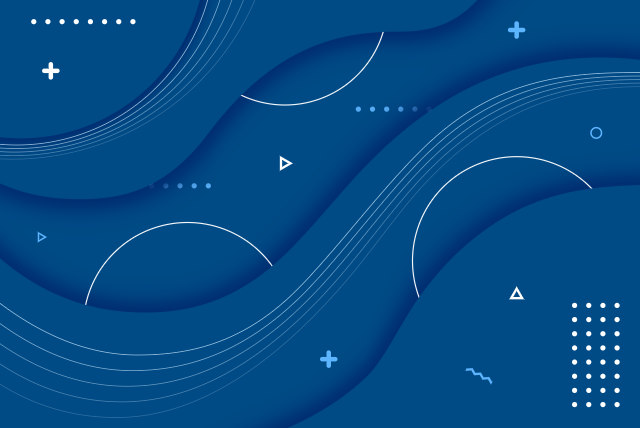
Give the GLSL for this background, as a WebGL 2 fragment shader.

```glsl
#version 300 es
precision highp float;
// Flat blue waves with soft shadows, thin contour lines and small geometric ornaments.
uniform vec2 u_resolution;
out vec4 outColor;

const vec3 BASE = vec3(0.0, 0.29, 0.52);
const vec3 SHADE = vec3(0.0, 0.175, 0.44);
const vec3 SKY = vec3(0.37, 0.71, 1.0);
const vec3 WHITE = vec3(1.0);

float unit; // size of one pixel on a canvas 768 units wide

float ink(float d) { return clamp(0.5 - d / unit, 0.0, 1.0); }
float stroke(float d, float halfWidth) { return ink(abs(d) - halfWidth); }

// Cubic Hermite curve; each knot holds x, y and slope
float wave(float x, vec3 k[5]) {
  int i = 0;
  while (i < 3 && x > k[i + 1].x) i++;
  vec3 a = k[i], b = k[i + 1];
  float h = b.x - a.x, t = (x - a.x) / h, rise = b.y - a.y;
  float c3 = h * (a.z + b.z) - 2.0 * rise;
  float c2 = 3.0 * rise - h * (2.0 * a.z + b.z);
  return a.y + t * (h * a.z + t * (c2 + t * c3));
}

// Approximate signed distance, positive below the wave
float waveDistance(vec2 p, vec3 k[5]) {
  float slope = 0.5 * (wave(p.x + 1.0, k) - wave(p.x - 1.0, k));
  return (p.y - wave(p.x, k)) / sqrt(1.0 + slope * slope);
}

// Soft shadow on the outer side of an edge
float shadow(float d, float spread) {
  return 0.9 * ink(-d) * exp(-0.5 * d * d / (spread * spread));
}

float circle(vec2 p, vec2 center, float radius) { return length(p - center) - radius; }

float dots(vec2 p, vec2 first, vec2 count) {
  vec2 id = clamp(round((p - first) / 17.0), vec2(0.0), count - 1.0);
  return ink(circle(p, first + 17.0 * id, 3.1));
}

float plusSign(vec2 p) {
  p = abs(p);
  if (p.y > p.x) p = p.yx;
  return ink(length(vec2(max(p.x - 7.8, 0.0), p.y)) - 2.7);
}

// Triangle pointing along +x, sized by its inner radius
float triangle(vec2 p, float radius) {
  return max(0.866 * abs(p.y) + 0.5 * p.x, -p.x) - radius;
}

float zigzag(vec2 p) {
  vec2 along = normalize(vec2(30.0, 16.0));
  vec2 q = vec2(dot(p, along), dot(p, vec2(-along.y, along.x)));
  float ridge = 7.0 * abs(fract(q.x / 11.3) - 0.5) - 1.75;
  float d = abs(q.y + ridge) * 0.8;
  return ink(max(d - 1.3, abs(q.x) - 17.5));
}

void main() {
  unit = 768.0 / u_resolution.x;
  vec2 p = vec2(gl_FragCoord.x, u_resolution.y - gl_FragCoord.y) * unit;
  vec3 color = BASE;

  // Layer edges, positive outside each layer
  float upper = waveDistance(p, vec3[5](vec3(0, 220, 0.45), vec3(95, 239, 0),
    vec3(250, 160, -1.33), vec3(475, 38, 0), vec3(580, -8, -1.2)));
  float middle = -waveDistance(p, vec3[5](vec3(0, 310, 0.85), vec3(175, 375, 0),
    vec3(327, 319, -0.85), vec3(440, 198, -1.03), vec3(720, 69, 0)));
  float lower = -waveDistance(p, vec3[5](vec3(340, 516, -0.45), vec3(440, 452, -0.95),
    vec3(502, 358, -1.4), vec3(600, 264, -0.62), vec3(768, 222, -0.03)));
  float corner = circle(p, vec2(25, -56), 222.0);

  // Dot rows lying under the shadows
  float rows = max(dots(p, vec2(430, 131), vec2(6, 1)) * ink(-middle),
                   dots(p, vec2(165, 223), vec2(6, 1)) * ink(-upper));
  color = mix(color, SKY, rows * 0.9);

  // Layer shadows
  color = mix(color, SHADE, shadow(upper, 13.0));
  color = mix(color, SHADE, shadow(middle, 13.0));
  color = mix(color, SHADE, shadow(lower, 13.0));
  color = mix(color, SHADE, shadow(corner, 8.0));

  // Large rings tucked behind the layers
  float rings = stroke(circle(p, vec2(342, 3), 123.0), 0.7) * ink(-upper);
  rings = max(rings, stroke(circle(p, vec2(225, 392), 125.0), 0.7) * ink(-middle));
  rings = max(rings, stroke(circle(p, vec2(620, 313), 125.0), 0.7) * ink(-lower));
  color = mix(color, WHITE, rings * 0.95);

  // Fading contour lines along the middle wave and the corner disc
  for (int i = 0; i < 5; i++) {
    float f = float(i) / 4.0;
    float ribbon = waveDistance(p, vec3[5](
      mix(vec3(0, 364, 0.75), vec3(0, 461, 0.62), f),
      mix(vec3(165, 426, 0), vec3(140, 501, 0), f),
      mix(vec3(363, 341, -1.05), vec3(412, 341, -1.15), f),
      mix(vec3(512, 174, -0.95), vec3(512, 218, -1.05), f),
      mix(vec3(768, 87, 0), vec3(768, 104, 0), f)));
    float arc = circle(p, mix(vec2(20, -64), vec2(15, -126), f), mix(238.0, 317.0, f));
    float lines = max(stroke(ribbon, 0.45), stroke(arc, 0.45));
    color = mix(color, vec3(0.8, 0.92, 1.0), lines * mix(0.75, 0.22, f));
  }

  // White ornaments
  float white = max(dots(p, vec2(40.5, 26), vec2(8, 1)), dots(p, vec2(689.5, 366.5), vec2(4, 8)));
  white = max(white, plusSign(p - vec2(61, 85)));
  white = max(white, stroke(triangle(p - vec2(341, 196), 3.8), 1.4));
  white = max(white, stroke(triangle((vec2(620, 354) - p).yx, 3.8), 1.4));
  color = mix(color, WHITE, white);

  // Light blue ornaments
  float sky = max(plusSign(p - vec2(620, 36)), plusSign(p - vec2(394.5, 431)));
  sky = max(sky, stroke(circle(p, vec2(715.5, 159.5), 6.3), 0.9));
  sky = max(sky, stroke(triangle(p - vec2(49, 284.5), 2.8), 0.9));
  sky = max(sky, zigzag(p - vec2(575.5, 450)));
  color = mix(color, SKY, sky);

  outColor = vec4(color, 1.0);
}
```
